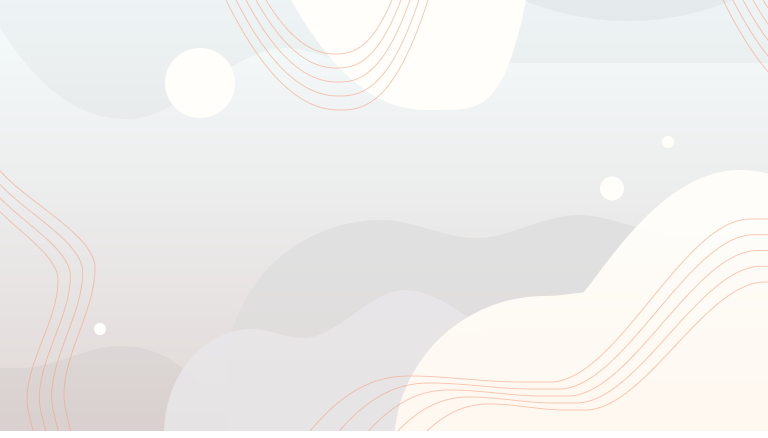
This background is drawn by a WebGL 2 fragment shader. Its source:

```glsl
#version 300 es
precision highp float;

#define UNITS 768.0
#define PAGE_END 431.0
#define LINE_HALF 0.45
#define LINE_ALPHA 0.6
#define SKY_TOP vec3(0.960, 0.985, 0.990)
#define SKY_MID vec3(0.930, 0.935, 0.935)
#define SKY_LOW vec3(0.880, 0.845, 0.840)
#define IVORY vec3(1.0, 0.995, 0.98)
#define CREAM vec3(1.0, 0.975, 0.945)
#define CORAL vec3(0.96, 0.62, 0.50)

uniform vec2 u_resolution;
out vec4 fragColor;

float ramp(float a, float b, float x) { return smoothstep(a, b, x); }

// Screen-space distance to the zero level of a field, in pixels
float pixels(float field) {
    return field / max(length(vec2(dFdx(field), dFdy(field))), 1e-5);
}

float fill(float field) { return clamp(0.5 - pixels(field), 0.0, 1.0); }

float stroke(float field) {
    float halfPixels = LINE_HALF * u_resolution.x / UNITS;
    return LINE_ALPHA * clamp(halfPixels + 0.5 - abs(pixels(field)), 0.0, 1.0);
}

// Hanging bowl with its own width and power on either side
float bowl(vec2 p, float center, float depth, vec2 width, vec2 power) {
    float x = p.x - center;
    float t = x < 0.0 ? -x / width.x : x / width.y;
    return p.y - depth * (1.0 - pow(max(t, 1e-4), x < 0.0 ? power.x : power.y));
}

// Elliptic shoulder with straight sides below its center
float shoulder(vec2 p, vec2 center, vec2 radius) {
    vec2 q = vec2(p.x - center.x, min(p.y - center.y, 0.0)) / radius;
    return (length(q) - 1.0) * radius.y;
}

float disc(vec2 p, vec2 center, float radius) { return length(p - center) - radius; }

float cornerCloud(vec2 p) {
    float right = 119.0 - 71.0 * ramp(128.0, 285.0, p.x) + 15.0 * ramp(285.0, 360.0, p.x);
    float left = 119.0 - 91.0 * pow(max(128.0 - p.x, 0.01) / 128.0, 2.2);
    return p.y - (p.x < 128.0 ? left : right);
}

float lowHill(vec2 p) {
    float drop = 84.0 * pow(max(p.x - 120.0, 0.01) / 115.0, 2.2);
    return 368.0 - 22.0 * ramp(20.0, 120.0, p.x) + drop - p.y;
}

float darkHill(vec2 p) {
    float edge = 220.0 + 18.0 * ramp(382.0, 476.0, p.x) - 23.0 * ramp(476.0, 578.0, p.x)
               + 20.0 * ramp(578.0, 680.0, p.x);
    return p.x < 382.0 ? shoulder(p, vec2(382.0, 370.0), vec2(155.0, 150.0)) : edge - p.y;
}

float paleHill(vec2 p) {
    float edge = 329.0 + 9.0 * ramp(252.0, 303.0, p.x) - 48.0 * ramp(303.0, 405.0, p.x)
               + 68.0 * ramp(405.0, 550.0, p.x);
    return p.x < 252.0 ? shoulder(p, vec2(252.0, 434.0), vec2(88.0, 105.0)) : edge - p.y;
}

float creamHill(vec2 p) {
    float climb = pow(clamp((p.x - 583.0) / 157.0, 1e-4, 1.0), 0.6);
    float edge = 296.0 - 4.0 * ramp(545.0, 595.0, p.x) - 122.0 * ramp(0.0, 1.0, climb)
               + 15.0 * ramp(740.0, 830.0, p.x);
    return p.x < 545.0 ? shoulder(p, vec2(545.0, 446.0), vec2(151.0, 150.0)) : edge - p.y;
}

// Contour families; k runs from the outer line (0) to the inner line (1)
float topLoop(vec2 p, float k) {
    vec2 width = mix(vec2(114.0, 88.0), vec2(69.0, 57.0), k);
    return bowl(p, mix(340.0, 335.0, k), mix(110.0, 54.0, k), width, vec2(2.1, 2.5));
}

float leftWave(vec2 p, float k) {
    float crest = mix(268.0, 280.0, k), trough = mix(395.0, 400.0, k);
    float x = mix(-12.0, -18.0, k) + mix(107.0, 76.0, k) * ramp(mix(145.0, 180.0, k), crest, p.y);
    return x - 31.0 * ramp(crest, trough, p.y) + 8.0 * ramp(trough, 445.0, p.y) - p.x;
}

float rightWave(vec2 p, float k) {
    float start = mix(311.0, 428.0, k), crest = mix(410.0, 490.0, k);
    float bend = pow(max(crest - p.x, 0.01) / (crest - start), 2.2);
    float y = mix(376.0, 404.0, k) + mix(54.0, 26.0, k) * bend;
    y += 6.0 * ramp(crest, mix(520.0, 565.0, k), p.x);
    return y - mix(163.0, 128.0, k) * ramp(mix(550.0, 585.0, k), mix(750.0, 765.0, k), p.x) - p.y;
}

void main() {
    vec2 p = vec2(gl_FragCoord.x, u_resolution.y - gl_FragCoord.y) * UNITS / u_resolution.x;

    // Sky and muted shapes
    vec3 color = mix(SKY_TOP, SKY_MID, clamp(p.y / 170.0, 0.0, 1.0));
    color = mix(color, SKY_LOW, clamp((p.y - 170.0) / 260.0, 0.0, 1.0));
    color *= 1.0 - 0.03 * fill(cornerCloud(p));
    color *= 1.0 - 0.035 * fill(disc(p, vec2(628.0, -252.0), 273.0));
    color *= 1.0 - 0.035 * fill(lowHill(p));
    color = mix(color, mix(vec3(0.88), SKY_LOW, ramp(220.0, 480.0, p.y)), fill(darkHill(p)));
    color = mix(color, vec3(0.908, 0.900, 0.908), 0.9 * fill(paleHill(p)));

    // Bright shapes
    vec3 glow = mix(IVORY, CREAM, ramp(180.0, 430.0, p.y));
    color = mix(color, glow, 0.97 * fill(creamHill(p)));
    float bright = fill(bowl(p, 428.0, 110.0, vec2(137.0, 98.0), vec2(2.2, 4.5)));
    bright = max(bright, fill(disc(p, vec2(200.0, 83.0), 35.0)));
    bright = max(bright, fill(disc(p, vec2(612.0, 188.5), 12.0)));
    bright = max(bright, fill(disc(p, vec2(668.0, 142.0), 6.0)));
    bright = max(bright, fill(disc(p, vec2(100.0, 329.0), 6.0)));
    color = mix(color, IVORY, bright);

    // Contour lines
    float ink = 0.0;
    for (int i = 0; i < 5; i++) {
        float k = float(i) / 4.0;
        ink = max(ink, stroke(topLoop(p, k)));
        ink = max(ink, stroke(topLoop(p - vec2(497.0, 0.0), k)));
        ink = max(ink, stroke(rightWave(p, k)));
        if (i < 4) ink = max(ink, stroke(leftWave(p, float(i) / 3.0)));
    }
    color = mix(color, CORAL, ink);

    // Bottom margin
    color = mix(color, vec3(1.0), fill(PAGE_END - p.y));
    fragColor = vec4(color, 1.0);
}
```
